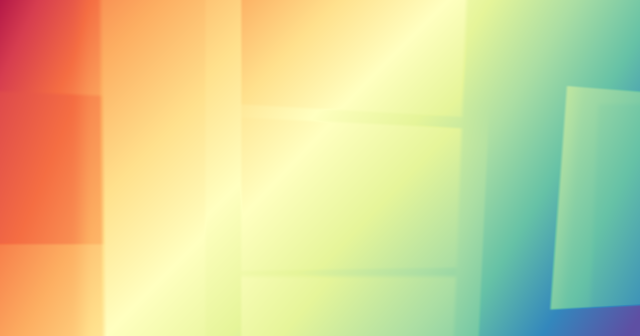
Give the GLSL for this texture map, as a WebGL 1 fragment shader.

```glsl
precision highp float;

// A spectral heat map of overlapping panes: each pane holds a slanted scalar
// ramp, soft masks layer the ramps into one field, and the field is finally
// coloured through an eleven-stop palette running from crimson to violet.

uniform vec2 u_resolution;

// Ramps: value at the top left corner, rise across, rise downwards
const vec3 RAMP_LEFT_TOP    = vec3(0.040, 1.00, 0.25);
const vec3 RAMP_LEFT_MID    = vec3(0.090, 0.60, 0.13);
const vec3 RAMP_LEFT_LOW    = vec3(0.090, 0.65, 0.19);
const vec3 RAMP_COLUMN      = vec3(0.185, 0.46, 0.24);
const vec3 RAMP_CENTER_TOP  = vec3(0.087, 0.59, 0.307);
const vec3 RAMP_CENTER_MID  = vec3(0.150, 0.50, 0.25);
const vec3 RAMP_CENTER_LOW  = vec3(0.160, 0.50, 0.22);
const vec3 RAMP_UPPER_BAR   = vec3(0.120, 0.60, 0.25);
const vec3 RAMP_LOWER_BAR   = vec3(0.165, 0.50, 0.25);
const vec3 RAMP_RIGHT       = vec3(0.025, 0.75, 0.24);
const vec3 RAMP_RIGHT_STRIP = vec3(0.030, 0.75, 0.19);
const vec3 RAMP_SHEET       = vec3(0.065, 0.65, 0.17);

// Edge softness, as a share of the canvas
const float SOFT = 0.0035;
const float SOFT_BAR = 0.006;
const float STRIP_LIFT = 0.012;
const float SHEET_GLOW = 0.018;

float ramp(vec3 r, vec2 p) {
  return r.x + dot(r.yz, p);
}

// Rises from 0 to 1 where v passes the edge
float past(float edge, float v, float soft) {
  return smoothstep(edge - soft, edge + soft, v);
}

vec3 spectral(float t) {
  float s = clamp(t, 0.0, 1.0) * 10.0;
  vec3 c = vec3(0.62, 0.00, 0.26);
  c = mix(c, vec3(0.84, 0.24, 0.31), clamp(s, 0.0, 1.0));
  c = mix(c, vec3(0.96, 0.43, 0.26), clamp(s - 1.0, 0.0, 1.0));
  c = mix(c, vec3(0.99, 0.68, 0.38), clamp(s - 2.0, 0.0, 1.0));
  c = mix(c, vec3(1.00, 0.88, 0.55), clamp(s - 3.0, 0.0, 1.0));
  c = mix(c, vec3(1.00, 1.00, 0.75), clamp(s - 4.0, 0.0, 1.0));
  c = mix(c, vec3(0.90, 0.96, 0.60), clamp(s - 5.0, 0.0, 1.0));
  c = mix(c, vec3(0.67, 0.87, 0.64), clamp(s - 6.0, 0.0, 1.0));
  c = mix(c, vec3(0.40, 0.76, 0.65), clamp(s - 7.0, 0.0, 1.0));
  c = mix(c, vec3(0.20, 0.53, 0.74), clamp(s - 8.0, 0.0, 1.0));
  return mix(c, vec3(0.37, 0.31, 0.64), clamp(s - 9.0, 0.0, 1.0));
}

// Three stacked panes on the left, fading into the first column
float leftColumns(vec2 p) {
  float panes = mix(ramp(RAMP_LEFT_TOP, p), ramp(RAMP_LEFT_MID, p),
                    past(0.272 + 0.08 * p.x, p.y, 0.008));
  panes = mix(panes, ramp(RAMP_LEFT_LOW, p), past(0.727, p.y, 0.006));
  float column = ramp(RAMP_COLUMN, p);
  float border = mix(panes, column, 0.25);
  float t = mix(panes, border, past(0.128, p.x, 0.018));
  t = mix(t, column, past(0.157 + 0.006 * p.y, p.x, 0.006));
  return t + STRIP_LIFT * past(0.321, p.x, SOFT);
}

// Stacked centre panes with two slightly tilted bars between them
float centerPanes(vec2 p) {
  float x = p.x - 0.378;
  float t = ramp(RAMP_CENTER_TOP, p);
  t = mix(t, ramp(RAMP_UPPER_BAR, p), past(0.311 + 0.107 * x, p.y, SOFT_BAR));
  t = mix(t, ramp(RAMP_CENTER_MID, p), past(0.350 + 0.092 * x, p.y, SOFT_BAR));
  t = mix(t, ramp(RAMP_LOWER_BAR, p), past(0.806 - 0.030 * x, p.y, SOFT_BAR));
  return mix(t, ramp(RAMP_CENTER_LOW, p), past(0.823, p.y, 0.010));
}

// Open field on the right with a narrow strip beside the centre panes
float rightField(vec2 p) {
  float strip = 1.0 - past(0.772 - 0.024 * p.y, p.x, SOFT);
  strip *= smoothstep(0.30, 0.45, p.y);
  return mix(ramp(RAMP_RIGHT, p), ramp(RAMP_RIGHT_STRIP, p), strip);
}

// Tilted sheet at the right edge: mask in x, value in y
vec2 sheet(vec2 p) {
  float inset = p.x - (0.896 - 0.039 * p.y);
  float top = 0.256 + 0.15 * (p.x - 0.885);
  float bottom = 0.921 - 0.09 * (p.x - 0.859);
  float mask = past(0.0, inset, SOFT)
             * past(top, p.y, 0.005)
             * (1.0 - past(bottom, p.y, 0.005));
  float t = ramp(RAMP_SHEET, p);
  t -= SHEET_GLOW * (1.0 - smoothstep(0.0, 0.03, inset));
  t += 0.010 * past(0.941 - 0.02 * p.y, p.x, 0.006) * past(0.31, p.y, 0.01);
  return vec2(mask, t);
}

void main() {
  vec2 p = gl_FragCoord.xy / u_resolution;
  p.y = 1.0 - p.y; // measured downwards from the top edge

  float t = leftColumns(p);
  t = mix(t, centerPanes(p), past(0.377, p.x, SOFT));
  t = mix(t, rightField(p), past(0.729 - 0.020 * p.y, p.x, 0.005));
  vec2 s = sheet(p);
  t = mix(t, s.y, s.x);

  gl_FragColor = vec4(spectral(t), 1.0);
}
```
